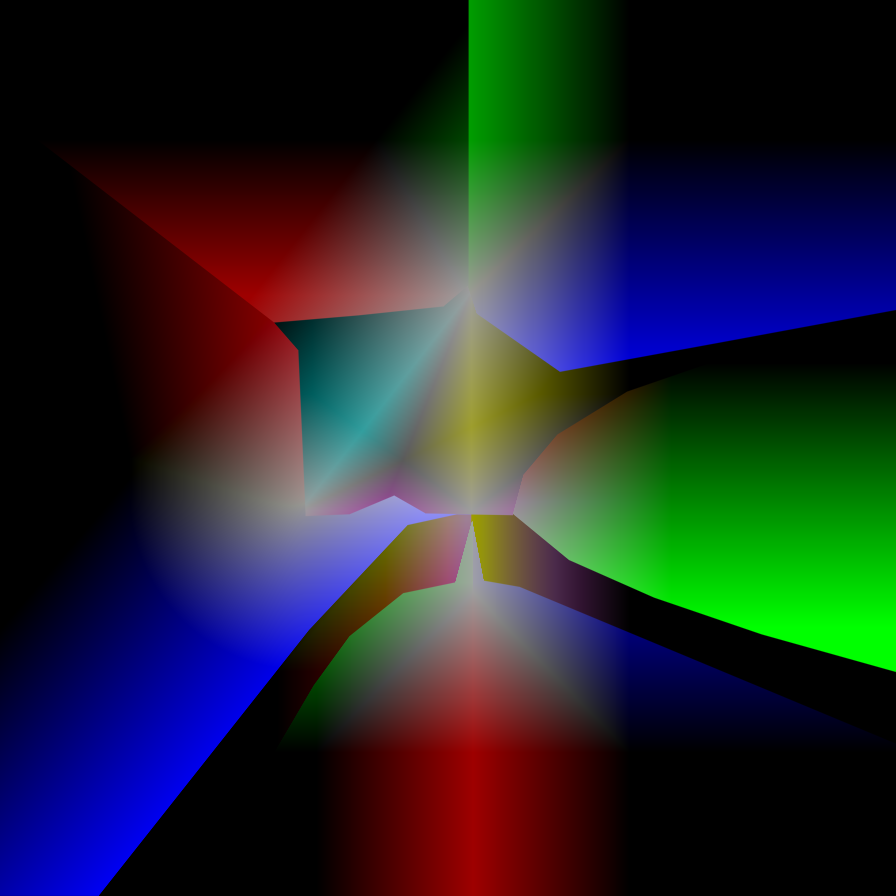
Reproduce this background procedurally as a Shadertoy shader.

```glsl
// Folded sheets of red, green and blue light meeting around a pale, creased core.
// Each sheet is a set of linear channel ramps; bent profiles (height over x)
// stack the sheets from bottom to top. Canvas units, y measured downward.

const float GLOW = 0.62;   // common peak of the soft channels
const float AXIS = 0.526;  // vertical crease through the core

float ramp(float a, float b, float x) {
    return clamp((x - a) / (b - a), 0.0, 1.0);
}

float tent(float center, float halfWidth, float x) {
    return max(1.0 - abs(x - center) / halfWidth, 0.0);
}

// Signed distance to the line a-b, positive on the right when y points down
float lineSide(vec2 p, vec2 a, vec2 b) {
    vec2 d = normalize(b - a);
    return dot(p - a, vec2(-d.y, d.x));
}

float cover(float d, float blur) {
    return smoothstep(-blur, blur, d);
}

// Height of a bent line through nine knots sorted by x
float profile(float x, vec2 k[9]) {
    float y = k[0].y;
    for (int i = 0; i < 8; i++)
        y += (k[i + 1].y - k[i].y) * ramp(k[i].x, k[i + 1].x, x);
    return y;
}

// Upper sheets: red and green wedges left, green band and blue plane right
vec3 upperSheet(vec2 p, float blur) {
    float fall = ramp(0.156, 0.33, p.y);
    float wedge = lineSide(p, vec2(0.28, 0.332), vec2(0.523, 0.026));
    float r = GLOW * fall;
    float g = GLOW * clamp(wedge / 0.187, 0.0, 1.0);
    vec3 left = vec3(r, g, min(r, g));
    float band = 1.0 - ramp(0.523, 0.703, p.x);
    vec3 right = vec3(GLOW * min(fall, band), GLOW * band, 0.87 * ramp(0.156, 0.41, p.y));
    return mix(left, right, cover(p.x - 0.523, blur));
}

// Left sheet: red fan that turns into a blue slope under a round glow
vec3 leftSheet(vec2 p) {
    vec2 away = vec2(max(0.34 - p.x, 0.0), max(p.y - 0.553, 0.0));
    float reach = 0.195 + 0.21 * max(0.51 - p.y, 0.0);
    float r = GLOW * max(1.0 - length(away) / reach, 0.0);
    float fold = lineSide(p, vec2(0.156, 0.501), vec2(0.312, 0.352));
    float g = min(r, GLOW * max(fold, 0.0) / 0.18);
    float slope = lineSide(p, vec2(0.0, 0.703), vec2(0.156, 0.521));
    return vec3(r, g, clamp(slope * 3.45, 0.0, 0.95));
}

// Right sheet: green brightening downward, washed out near the core
vec3 rightSheet(vec2 p) {
    float wash = GLOW * (1.0 - ramp(0.57, 0.75, p.x));
    return vec3(wash, ramp(0.404, 0.70, p.y), wash * ramp(0.44, 0.56, p.y));
}

// Core: teal diagonal ridge and an olive vertical ridge
vec3 coreSheet(vec2 p) {
    float d = lineSide(p, vec2(0.341, 0.5625), vec2(0.514, 0.341));
    float ridge = GLOW * max(1.0 - abs(d) / (d < 0.0 ? 0.17 : 0.13), 0.0);
    float olive = GLOW * tent(AXIS, 0.177, p.x);
    float base = GLOW * ramp(0.44, 0.57, p.y);
    return vec3(max(olive, base), max(olive, ridge), max(ridge, base));
}

// Dark flaps below the core, tinted olive and purple
vec3 flapSheet(vec2 p, float blur) {
    float r = GLOW * ramp(0.31, 0.50, p.x);
    vec3 left = vec3(r, min(r, 0.5 * ramp(0.75, 0.58, p.y)), 0.58 * ramp(0.43, 0.52, p.x));
    float fade = GLOW * (1.0 - ramp(AXIS, 0.703, p.x));
    vec3 right = fade * vec3(1.0, mix(1.0, 0.4, ramp(0.54, 0.65, p.x)), ramp(0.53, 0.62, p.x));
    return mix(left, right, cover(p.x - AXIS, blur));
}

// Lower sheet: red column crossed by fading green and blue
vec3 lowerSheet(vec2 p) {
    float column = GLOW * tent(0.528, 0.175, p.x);
    float fade = 0.66 * ramp(0.84, 0.65, p.y);
    float crossed = min(fade, column);
    return p.x < 0.528 ? vec3(column, fade, crossed) : vec3(column, crossed, fade);
}

void mainImage(out vec4 fragColor, in vec2 fragCoord) {
    vec2 p = fragCoord / iResolution.xy;
    p.y = 1.0 - p.y;
    float blur = 0.8 / iResolution.y;

    // Profiles that bound the sheets
    float roof = profile(p.x, vec2[9](vec2(0.0, 0.124), vec2(0.306, 0.36), vec2(0.4, 0.352),
        vec2(0.495, 0.342), vec2(0.522, 0.319), vec2(0.532, 0.35), vec2(0.625, 0.415),
        vec2(0.8, 0.383), vec2(1.0, 0.346)));
    float sill = profile(p.x, vec2[9](vec2(0.34, 0.576), vec2(0.39, 0.574), vec2(0.44, 0.553),
        vec2(0.475, 0.573), vec2(0.572, 0.575), vec2(0.584, 0.53), vec2(0.622, 0.485),
        vec2(0.7, 0.437), vec2(0.79, 0.406)));
    float shelf = profile(p.x, vec2[9](vec2(0.11, 1.0), vec2(0.345, 0.703), vec2(0.455, 0.586),
        vec2(0.51, 0.574), vec2(0.573, 0.574), vec2(0.635, 0.625), vec2(0.73, 0.667),
        vec2(0.85, 0.708), vec2(1.0, 0.75)));
    float skirt = profile(p.x, vec2[9](vec2(0.306, 0.84), vec2(0.35, 0.765), vec2(0.39, 0.71),
        vec2(0.45, 0.662), vec2(0.508, 0.65), vec2(0.527, 0.58), vec2(0.54, 0.648),
        vec2(0.58, 0.655), vec2(1.0, 0.83)));
    float wall = 0.306 + 0.027 * ramp(0.36, 0.391, p.y) + 0.008 * ramp(0.391, 0.573, p.y);

    // Stack the sheets
    vec3 sides = mix(leftSheet(p), rightSheet(p), cover(p.x - AXIS, blur));
    vec3 color = mix(lowerSheet(p), flapSheet(p, blur), cover(skirt - p.y, blur));
    color = mix(color, sides, cover(shelf - p.y, blur));
    color = mix(color, coreSheet(p), cover(sill - p.y, blur) * cover(p.x - wall, blur));
    color = mix(color, upperSheet(p, blur), cover(roof - p.y, blur));
    fragColor = vec4(color, 1.0);
}
```
